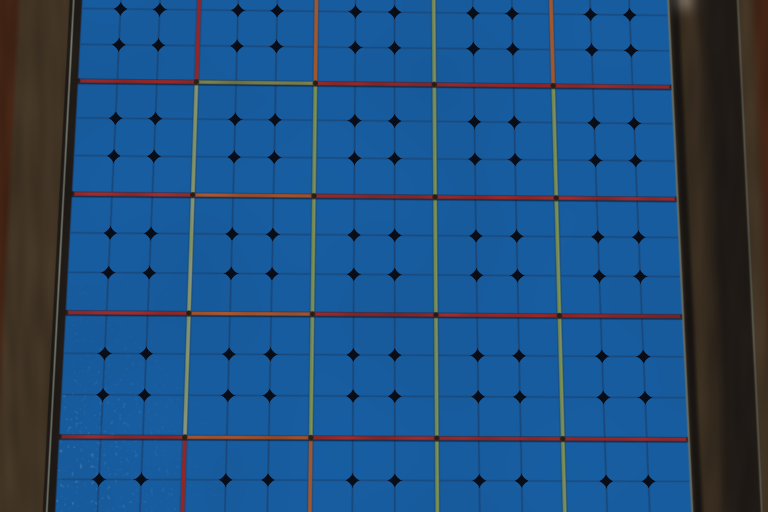
Give the GLSL for this pattern, as a WebGL 2 fragment shader.

```glsl
#version 300 es
precision highp float;
// A framed blue panel in slight perspective: 5 columns of tiles, each split
// in thirds by thin lines with four dark stars where the thirds cross.
// Warped tile coordinates place every seam; gradient noise adds the wear.
uniform vec2 u_resolution;
out vec4 fragColor;

const float COLUMNS = 5.0;
const vec3 BLUE = vec3(0.09, 0.36, 0.62);
const vec3 GROOVE = vec3(0.10, 0.25, 0.43);
const vec3 INK = vec3(0.035, 0.05, 0.09);
const vec3 RED = vec3(0.57, 0.15, 0.15);
const vec3 ORANGE = vec3(0.62, 0.34, 0.18);
const vec3 YELLOW = vec3(0.45, 0.54, 0.30);
const vec3 PALE = vec3(0.57, 0.60, 0.54);
const vec3 BROWN = vec3(0.25, 0.20, 0.14);
const vec3 WOOD = vec3(0.26, 0.14, 0.08);
const vec3 SHADOW = vec3(0.12, 0.10, 0.085);

vec2 hash2(vec2 p) {
  p = vec2(dot(p, vec2(127.1, 311.7)), dot(p, vec2(269.5, 183.3)));
  return fract(sin(p) * 43758.5) * 2.0 - 1.0;
}

float gradientNoise(vec2 p) {
  vec2 i = floor(p), f = p - i;
  vec2 w = f * f * f * (f * (f * 6.0 - 15.0) + 10.0);
  vec2 e = vec2(1.0, 0.0);
  float a = dot(hash2(i), f);
  float b = dot(hash2(i + e.xy), f - e.xy);
  float c = dot(hash2(i + e.yx), f - e.yx);
  float d = dot(hash2(i + e.xx), f - e.xx);
  return mix(mix(a, b, w.x), mix(c, d, w.x), w.y);
}

// Coverage of a band of given half width around distance zero
float band(float d, float halfWidth, float aa) {
  return 1.0 - smoothstep(halfWidth - aa, halfWidth + aa, abs(d));
}

// Four-pointed star with concave sides
float star(vec2 p, float radius, float aa) {
  vec2 q = pow(abs(p) + 1e-5, vec2(0.75));
  float d = pow(q.x + q.y, 1.0 / 0.75) - radius;
  return 1.0 - smoothstep(-aa, aa, d);
}

// Panel tiles: cell is (column, row), pitch is the tile size on the canvas
vec3 panel(vec2 cell, vec2 pitch, vec2 p, float aa) {
  vec3 col = BLUE * (1.0 + 0.04 * gradientNoise(p * 4.0));
  float corner = smoothstep(0.5, 0.0, p.x) * smoothstep(0.45, 1.0, p.y);
  float specks = smoothstep(0.15, 0.5, gradientNoise(p * 130.0));
  col += corner * specks * vec3(0.12, 0.10, 0.07);

  // Thin grooves and stars at the thirds
  vec2 third = (fract(cell * 3.0 + 0.5) - 0.5) / 3.0 * pitch;
  float groove = max(band(third.x, 0.0017, aa), 0.8 * band(third.y, 0.0017, aa));
  col = mix(col, GROOVE, 0.75 * groove);
  vec2 corners = (abs(fract(cell) - 0.5) - 1.0 / 6.0) * pitch;
  col = mix(col, INK, star(corners, 0.0142, aa));

  // Vertical seams: yellow, turning warm at some ends
  vec2 tile = floor(cell), seam = floor(cell + 0.5);
  vec2 d = (cell - seam) * pitch;
  float odd = step(0.5, abs(seam.x - 3.0));
  float warm = max(odd * step(tile.y, -0.5), step(2.5, tile.y) * step(seam.x, 2.5));
  vec3 warmTint = mix(RED, ORANGE, step(1.5, seam.x));
  float fade = step(seam.x, 1.5) * (0.45 + 0.5 * gradientNoise(p * 9.0));
  vec3 tint = mix(mix(YELLOW, PALE, fade), warmTint, warm);
  float inner = step(0.5, seam.x) * step(seam.x, COLUMNS - 0.5);
  col = mix(col, GROOVE, inner * 0.6 * band(d.x, 0.0058, aa));
  col = mix(col, tint, inner * band(d.x, 0.0036, aa));
  col = mix(col, PALE, inner * 0.55 * (1.0 - warm) * band(d.x - 0.0012, 0.0007, aa));

  // Horizontal seams: red, faded in the second column
  float faded = step(0.5, tile.x) * step(tile.x, 1.5);
  vec3 fadedTint = mix(ORANGE, YELLOW, step(seam.y, 0.5));
  float wear = 1.0 + 0.3 * gradientNoise(vec2(p.x * 14.0, seam.y * 3.7));
  col = mix(col, INK, 0.55 * band(d.y - 0.0012, 0.0055, aa));
  col = mix(col, mix(RED, fadedTint, faded * 0.85) * wear, band(d.y, 0.0034, aa));
  return mix(col, SHADOW, 0.9 * band(length(d), 0.0052, aa));
}

// Surround: l and r are the distances outside the left and right panel edges
vec3 surround(vec2 p, float l, float r, float aa) {
  float grain = gradientNoise(vec2(p.x * 45.0, p.y * 7.0));
  vec3 col = mix(BROWN, WOOD, smoothstep(0.045, 0.03, p.x + 0.05 * p.y));
  // Left rail
  col = mix(col, SHADOW, band(l - 0.010, 0.014, aa));
  col = mix(col, PALE * 0.75, band(l - 0.016, 0.0018, aa));
  // Right channel, its lip and the polished corner
  float channel = smoothstep(0.0, aa, r);
  vec3 metal = mix(BROWN * 0.85, SHADOW, smoothstep(0.04, 0.085, r));
  metal = mix(metal, SHADOW * 0.8, band(r - 0.012, 0.008, 0.006));
  metal += 0.2 * exp(-dot(p - vec2(1.335, 0.0), p - vec2(1.335, 0.0)) * 1800.0);
  vec3 outer = mix(BROWN, WOOD, smoothstep(0.15, 0.18, r));
  col = mix(col, mix(metal, outer, smoothstep(0.13, 0.138, r)), channel);
  col = mix(col, PALE * 0.6, 0.7 * band(r - 0.136, 0.0018, aa));
  return col * (1.0 + 0.22 * grain);
}

void main() {
  vec2 uv = gl_FragCoord.xy / u_resolution;
  vec2 p = vec2(uv.x * 1.5, 1.0 - uv.y);
  float aa = max(1.0 / u_resolution.y, 0.0016);

  // Perspective: sides spread and rows grow toward the bottom
  float left = 0.160 - 0.0527 * p.y, right = 1.305 + 0.047 * p.y;
  float y = p.y - 0.012 * (1.0 - 0.75 * p.y) * (p.x - 0.73) - 0.164;
  float row = (sqrt(0.04597 + 0.02148 * y) - 0.2144) / 0.01074;
  vec2 pitch = vec2((right - left) / COLUMNS, 0.2144 + 0.01074 * row);
  vec2 cell = vec2((p.x - left) / pitch.x, row);

  float inside = smoothstep(-aa, aa, min(p.x - left, right - p.x));
  vec3 col = mix(surround(p, left - p.x, p.x - right, aa), panel(cell, pitch, p, aa), inside);
  col = mix(col, PALE * 0.8, 0.7 * band(p.x - right, 0.0022, aa));
  fragColor = vec4(col, 1.0);
}
```
